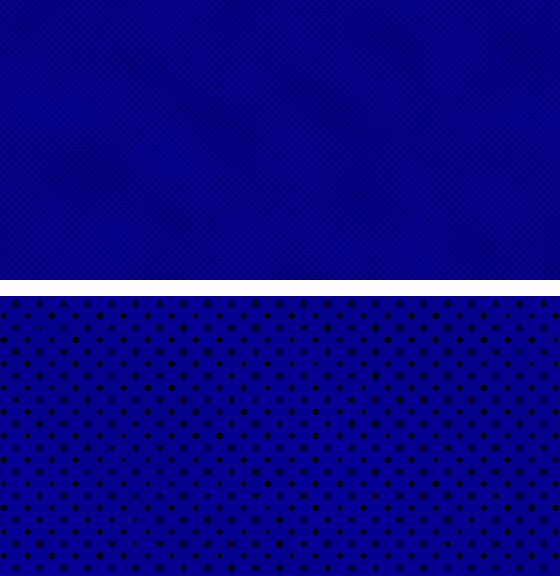
Top, the full canvas; bottom, a detail of the centre.
This pattern is drawn by a Shadertoy shader. Its source:

```glsl
float hash(vec2 cell) {
    return fract(sin(dot(cell, vec2(127.1, 311.7))) * 43758.5);
}

vec2 gradient(vec2 cell) {
    float angle = 6.2832 * hash(cell);
    return vec2(cos(angle), sin(angle));
}

float gradientNoise(vec2 p) {
    vec2 i = floor(p), f = fract(p);
    vec2 u = f * f * (3.0 - 2.0 * f);
    vec2 x = vec2(1.0, 0.0), y = vec2(0.0, 1.0);
    float low = mix(dot(gradient(i), f), dot(gradient(i + x), f - x), u.x);
    float high = mix(dot(gradient(i + y), f - y), dot(gradient(i + 1.0), f - 1.0), u.x);
    return mix(low, high, u.y);
}

// Coverage of the hole at the centre of each unit cell, varied from cell to cell
float holeCoverage(vec2 p, float seed, float pixel) {
    vec2 cell = floor(p) + seed;
    float radius = 0.128 + 0.035 * (hash(cell) - 0.5) + 0.03 * gradientNoise(cell * 0.17);
    float strength = 1.0 - 0.25 * hash(cell + 31.0);
    float edge = 0.6 * pixel;
    float d = length(fract(p) - 0.5) - radius;
    return strength * (1.0 - smoothstep(-edge, edge, d));
}

void mainImage(out vec4 fragColor, in vec2 fragCoord) {
    // 70 cells across, 35 down, with a second lattice shifted by half a cell
    float cellsPerPixel = 35.0 / iResolution.y;
    vec2 p = fragCoord * cellsPerPixel;
    float hole = max(holeCoverage(p, 0.0, cellsPerPixel),
                     holeCoverage(p + 0.5, 57.0, cellsPerPixel));

    // Blue sheet with broad shading, near-black holes, grey lift on the rim
    vec3 sheet = vec3(0.02, 0.0, 0.56) * (1.0 + 0.09 * gradientNoise(p * 0.12));
    vec3 depth = vec3(0.01, 0.01, 0.02);
    vec3 rim = vec3(0.015, 0.015, 0.0) * 4.0 * hole * (1.0 - hole);

    fragColor = vec4(mix(sheet, depth, hole) + rim, 1.0);
}
```
